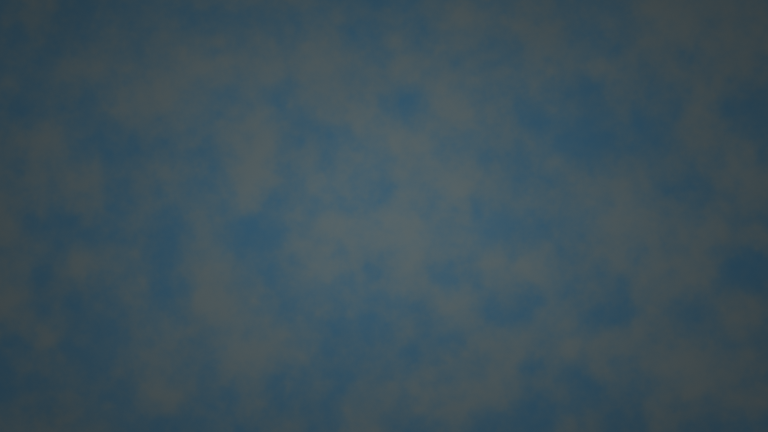
This background is drawn by a Shadertoy shader. Its source:

```glsl
#define WARM_GREY vec3(0.340, 0.392, 0.405)
#define DEEP_BLUE vec3(0.205, 0.352, 0.442)
#define CLOUD_SCALE 10.5
#define OCTAVES 5
#define GAIN 0.58
#define BLUE_RANGE vec2(0.14, 0.92)
#define MOTTLE 0.05
#define GLOW_SHAPE vec2(1.0, 0.55)
#define GLOW_FALLOFF 1.2
#define EDGE_LIGHT 0.60

float hash(vec2 cell) {
    vec3 p = fract(vec3(cell.xyx) * 0.1031);
    p += dot(p, p.yzx + 33.33);
    return fract((p.x + p.y) * p.z);
}

float valueNoise(vec2 p) {
    vec2 cell = floor(p);
    vec2 f = fract(p);
    f = f * f * (3.0 - 2.0 * f);
    float low = mix(hash(cell), hash(cell + vec2(1, 0)), f.x);
    float high = mix(hash(cell + vec2(0, 1)), hash(cell + vec2(1, 1)), f.x);
    return mix(low, high, f.y);
}

// Rotated octaves, normalised to 0..1
float clouds(vec2 p) {
    const mat2 turn = mat2(0.8, 0.6, -0.6, 0.8);
    float sum = 0.0, total = 0.0, weight = 1.0;
    for (int i = 0; i < OCTAVES; i++) {
        sum += weight * valueNoise(p);
        total += weight;
        weight *= GAIN;
        p = turn * p * 2.03 + 17.3;
    }
    return sum / total;
}

void mainImage(out vec4 fragColor, in vec2 fragCoord) {
    vec2 uv = fragCoord / iResolution.xy;
    vec2 p = fragCoord / iResolution.y;

    // Blue stains on warm grey
    float stain = clouds(p * CLOUD_SCALE + 41.0);
    float blueness = smoothstep(BLUE_RANGE.x, BLUE_RANGE.y, stain);
    vec3 color = mix(WARM_GREY, DEEP_BLUE, blueness);

    // Faint broad mottling
    color *= 1.0 + MOTTLE * (clouds(p * CLOUD_SCALE * 0.6 + 93.0) - 0.5);

    // Soft central glow fading to the corners
    vec2 q = 2.0 * uv - 1.0;
    float glow = exp(-GLOW_FALLOFF * dot(q * q, GLOW_SHAPE));
    color *= mix(EDGE_LIGHT, 1.0, glow);

    // Fine dither against banding
    color += (hash(fragCoord) - 0.5) / 255.0;
    fragColor = vec4(color, 1.0);
}
```
